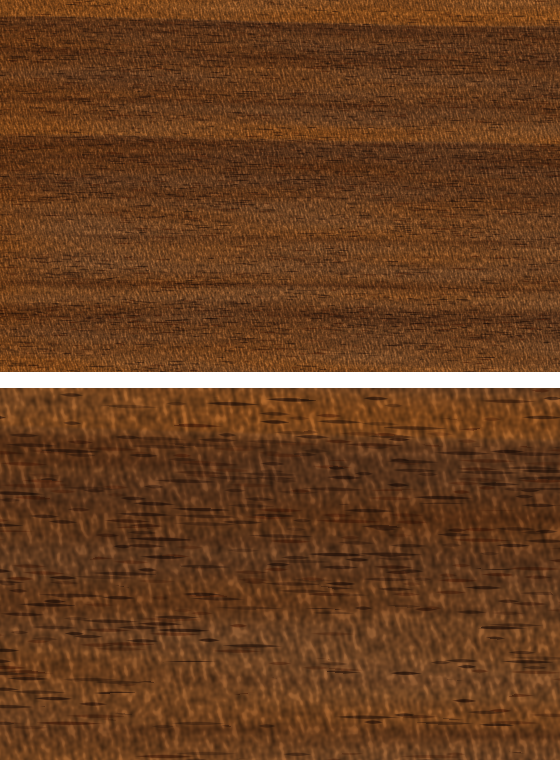
Top: the whole. Bottom: its middle third, enlarged.
This texture is drawn by a Shadertoy shader. Its source:

```glsl
const vec3 DARK_WOOD = vec3(0.275, 0.152, 0.078);
const vec3 LIGHT_WOOD = vec3(0.525, 0.340, 0.185);
const vec3 AMBER_TINT = vec3(1.05, 0.94, 0.66);
const vec3 PORE_BLACK = vec3(0.130, 0.062, 0.032);
const vec3 PORE_RUST = vec3(0.270, 0.115, 0.040);

const float BAND_TILT = 0.019;      // drop of the bands per unit of width
const float BAND_WAVE = 0.008;
const float STREAK_GAIN = 0.24;
const float FIBRE_GAIN = 0.34;
const float FIBRE_LEAN = 0.22;
const float SPECKLE_GAIN = 0.20;
const vec2 PORE_CELL = vec2(0.062, 0.0075);
const float PORE_THICKNESS = 0.0015;
const int PORE_LAYERS = 4;

// Depth below the top edge, tone from dark (0) to light (1)
const int BAND_COUNT = 20;
const vec2 BANDS[BAND_COUNT] = vec2[BAND_COUNT](
    vec2(0.000, 0.76), vec2(0.041, 0.74), vec2(0.049, 0.22), vec2(0.100, 0.38),
    vec2(0.145, 0.32), vec2(0.185, 0.47), vec2(0.260, 0.42), vec2(0.300, 0.46),
    vec2(0.328, 0.68), vec2(0.357, 0.70), vec2(0.369, 0.28), vec2(0.500, 0.36),
    vec2(0.560, 0.56), vec2(0.700, 0.60), vec2(0.750, 0.48), vec2(0.780, 0.65),
    vec2(0.800, 0.60), vec2(0.822, 0.34), vec2(0.905, 0.54), vec2(0.975, 0.68));

// Depth and strength of the thin dark veins
const int VEIN_COUNT = 6;
const vec2 VEINS[VEIN_COUNT] = vec2[VEIN_COUNT](
    vec2(0.139, 0.22), vec2(0.266, 0.26), vec2(0.425, 0.12),
    vec2(0.626, 0.26), vec2(0.754, 0.26), vec2(0.838, 0.16));

uint scramble(uint n) {
    n = (n ^ (n >> 16)) * 0x7feb352du;
    n = (n ^ (n >> 15)) * 0x846ca68bu;
    return n ^ (n >> 16);
}

float hash(vec2 cell, int seed) {
    uvec2 c = uvec2(ivec2(cell));
    uint n = scramble(c.x + scramble(c.y + scramble(uint(seed))));
    return float(n >> 8) / 16777216.0;
}

float cornerSlope(vec2 cell, vec2 offset) {
    float angle = 6.28318 * hash(cell, 7);
    return dot(vec2(cos(angle), sin(angle)), offset);
}

float gradientNoise(vec2 p) {
    vec2 i = floor(p), f = p - i;
    vec2 w = f * f * f * (f * (f * 6.0 - 15.0) + 10.0);
    vec2 e = vec2(1.0, 0.0);
    return 1.4 * mix(
        mix(cornerSlope(i, f), cornerSlope(i + e.xy, f - e.xy), w.x),
        mix(cornerSlope(i + e.yx, f - e.yx), cornerSlope(i + e.xx, f - e.xx), w.x), w.y);
}

float bandTone(float depth) {
    float tone = BANDS[0].y;
    for (int i = 1; i < BAND_COUNT; i++)
        tone = mix(tone, BANDS[i].y, smoothstep(BANDS[i - 1].x, BANDS[i].x, depth));
    return tone;
}

float veinShade(vec2 p) {
    float shade = 0.0;
    for (int i = 0; i < VEIN_COUNT; i++) {
        float d = (p.y - VEINS[i].x) / 0.006;
        float patchy = 0.75 + 0.7 * gradientNoise(vec2(p.x * 3.5, float(i) * 5.3));
        shade += VEINS[i].y * patchy * exp(-d * d);
    }
    return shade;
}

// Tapered dashes: x is opacity, y picks black or rust
vec2 pores(vec2 p, float density, float blur) {
    vec2 result = vec2(0.0);
    for (int k = 0; k < PORE_LAYERS; k++) {
        vec2 q = p / PORE_CELL + vec2(3.7, 0.27) * float(k);
        float row = floor(q.y);
        q.x += 9.0 * hash(vec2(row, 0.0), 20 + k);
        vec2 cell = floor(q);
        float halfLength = mix(0.12, 0.46, pow(hash(cell, 30 + k), 1.6));
        vec2 centre = vec2(mix(halfLength, 1.0 - halfLength, hash(cell, 40 + k)),
                           mix(0.35, 0.65, hash(cell, 50 + k)));
        vec2 d = q - cell - centre;
        float taper = 1.0 - pow(d.x / halfLength, 2.0);
        float gap = abs(d.y) * PORE_CELL.y - PORE_THICKNESS * taper;
        float ink = (1.0 - smoothstep(-blur, blur, gap)) * step(hash(cell, 60 + k), density);
        ink *= mix(0.35, 0.95, hash(cell, 70 + k));
        if (ink > result.x) result = vec2(ink, hash(cell, 80 + k));
    }
    return result;
}

void mainImage(out vec4 fragColor, in vec2 fragCoord) {
    vec2 uv = fragCoord / iResolution.y;

    // Board coordinates follow the drifting bands
    float wave = BAND_WAVE * gradientNoise(vec2(uv.x * 1.3, uv.y * 3.0));
    vec2 board = vec2(uv.x, 1.0 - uv.y - BAND_TILT * uv.x + wave);

    // Broad tone with long streaks
    float streaks = gradientNoise(board * vec2(1.6, 48.0)) * 0.6
                  + gradientNoise(board * vec2(5.0, 125.0) + 31.0) * 0.5;
    float base = bandTone(board.y);
    float tone = base - veinShade(board) + STREAK_GAIN * streaks;
    vec3 color = mix(DARK_WOOD, LIGHT_WOOD, clamp(tone, -0.1, 1.1));

    // Amber warmth at the left and in the pale top band
    float warmth = 0.22 + 0.6 * exp(-uv.x * 4.5) + 0.55 * smoothstep(0.60, 0.75, base)
                 + 0.6 * gradientNoise(board * vec2(2.2, 22.0) + 11.0);
    color *= mix(vec3(1.0), AMBER_TINT, clamp(warmth, 0.0, 1.0));

    // Pores crowd into the dark bands
    float cluster = gradientNoise(board * vec2(3.0, 34.0) + 57.0);
    float heavy = exp(-pow((board.y - 0.845) / 0.03, 2.0));
    float density = 0.56 - 0.72 * base + 0.42 * cluster + 0.16 * heavy;
    vec2 pore = pores(board, clamp(density, 0.015, 0.65), 0.75 / iResolution.y);
    vec3 poreColor = mix(PORE_BLACK, PORE_RUST, smoothstep(0.45, 0.75, pore.y));
    color = mix(color, poreColor, pore.x * mix(0.8, 1.0, heavy));

    // Short upright fibres and fine speckle
    vec2 leaning = vec2(uv.x + FIBRE_LEAN * uv.y, uv.y);
    float fibre = gradientNoise(leaning * vec2(185.0, 68.0));
    float speckle = gradientNoise(uv * vec2(230.0, 190.0) + 90.0);
    float glint = smoothstep(0.25, 0.65, fibre + 0.4 * speckle);
    color *= 1.0 + FIBRE_GAIN * fibre + SPECKLE_GAIN * speckle;
    color += 0.045 * glint * vec3(1.0, 0.8, 0.55);

    fragColor = vec4(clamp(color, 0.0, 1.0), 1.0);
}
```
